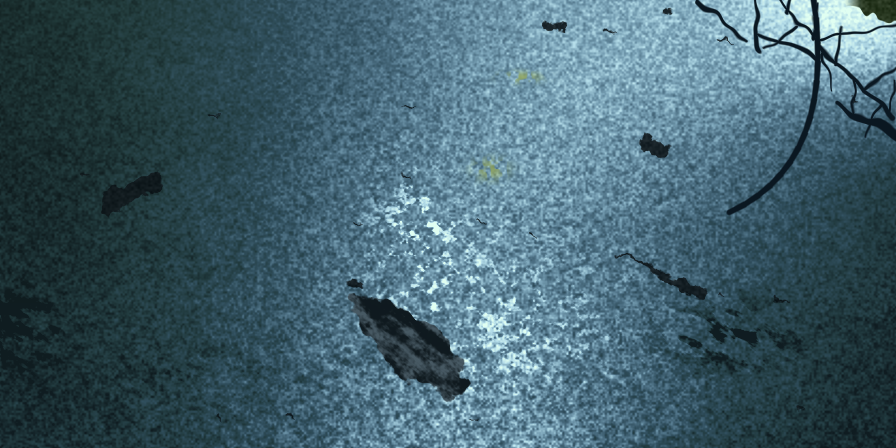
This texture is drawn by a WebGL 1 fragment shader. Its source:

```glsl
precision highp float;
// Moonlit pond skin: grainy teal water with a sheen, sunken leaves and overhanging twigs.
uniform vec2 u_resolution;

float hash(vec2 p) {
  vec3 q = fract(p.xyx * 0.1031);
  q += dot(q, q.yzx + 33.33);
  return fract((q.x + q.y) * q.z);
}

float noise(vec2 p) {
  vec2 i = floor(p), f = fract(p);
  f = f * f * (3.0 - 2.0 * f);
  return mix(mix(hash(i), hash(i + vec2(1, 0)), f.x),
             mix(hash(i + vec2(0, 1)), hash(i + vec2(1, 1)), f.x), f.y);
}

float fbm(vec2 p) {
  float sum = 0.0, amp = 0.533;
  for (int i = 0; i < 4; i++) {
    sum += amp * noise(p);
    p = p * 2.03 + 17.3;
    amp *= 0.5;
  }
  return sum;
}

// Distance to a stroke whose radius runs from ra to rb.
float stroke(vec2 p, vec2 a, vec2 b, float ra, float rb) {
  vec2 ab = b - a;
  float t = clamp(dot(p - a, ab) / dot(ab, ab), 0.0, 1.0);
  return length(p - a - ab * t) - mix(ra, rb, t);
}

float fill(float d) {
  float px = 1.0 / u_resolution.y;
  return 1.0 - smoothstep(-px, px, d);
}

// Soft round spot, 1 at its centre.
float spot(vec2 p, vec2 c, vec2 r) {
  vec2 q = (p - c) / r;
  return exp(-dot(q, q));
}

vec3 waterRamp(float t) {
  t *= 5.0;
  vec3 c = mix(vec3(0.06, 0.11, 0.13), vec3(0.13, 0.23, 0.25), clamp(t, 0.0, 1.0));
  c = mix(c, vec3(0.19, 0.31, 0.37), clamp(t - 1.0, 0.0, 1.0));
  c = mix(c, vec3(0.31, 0.45, 0.53), clamp(t - 2.0, 0.0, 1.0));
  c = mix(c, vec3(0.48, 0.64, 0.72), clamp(t - 3.0, 0.0, 1.0));
  c = mix(c, vec3(0.70, 0.86, 0.91), clamp(t - 4.0, 0.0, 1.0));
  return mix(c, vec3(0.88, 1.0, 0.95), clamp(t - 5.0, 0.0, 1.0));
}

float branches(vec2 p) {
  // Long hanging branch, a quadratic curve
  float d = 1.0;
  vec2 last = vec2(1.815, 1.01);
  for (int i = 1; i <= 14; i++) {
    float t = float(i) / 14.0;
    vec2 next = mix(mix(vec2(1.815, 1.01), vec2(1.872, 0.637), t),
                    mix(vec2(1.872, 0.637), vec2(1.628, 0.526), t), t);
    d = min(d, stroke(p, last, next, 0.007, 0.006));
    last = next;
  }
  // Twigs in the bright corner
  vec2 q = p + 0.018 * (vec2(noise(p * 30.0), noise(p * 30.0 + 9.0)) - 0.5);
  d = min(d, stroke(q, vec2(1.56, 0.995), vec2(1.67, 0.905), 0.006, 0.003));
  d = min(d, stroke(q, vec2(1.685, 1.01), vec2(1.695, 0.89), 0.003, 0.006));
  d = min(d, stroke(q, vec2(1.69, 0.925), vec2(1.83, 0.87), 0.003, 0.006));
  d = min(d, stroke(q, vec2(1.72, 1.01), vec2(2.0, 0.73), 0.003, 0.006));
  d = min(d, stroke(q, vec2(1.87, 0.77), vec2(2.01, 0.70), 0.005, 0.011));
  d = min(d, stroke(q, vec2(1.83, 0.915), vec2(2.01, 0.95), 0.004, 0.002));
  for (int i = 0; i < 9; i++) {
    float k = float(i), h = hash(vec2(k, 4.0));
    vec2 root = mix(vec2(1.75, 0.97), vec2(1.99, 0.74), k / 8.0);
    float a = mix(0.4, 2.0, h) + 3.14 * mod(k, 2.0);
    d = min(d, stroke(q, root, root + 0.085 * vec2(cos(a), sin(a)), 0.004, 0.002));
  }
  return d;
}

// Floating leaves, sticks and small scattered debris
float debris(vec2 p) {
  vec2 q = p + 0.035 * (vec2(fbm(p * 40.0), fbm(p * 40.0 + 5.0)) - 0.5);
  float d = stroke(q, vec2(0.245, 0.55), vec2(0.348, 0.597), 0.024, 0.014);
  d = min(d, stroke(q, vec2(1.44, 0.683), vec2(1.474, 0.664), 0.013, 0.017));
  d = min(d, stroke(q, vec2(1.22, 0.943), vec2(1.262, 0.937), 0.007, 0.005));
  d = min(d, stroke(q, vec2(1.482, 0.98), vec2(1.497, 0.974), 0.005, 0.004));
  d = min(d, stroke(q, vec2(1.375, 0.437), vec2(1.57, 0.345), 0.002, 0.011));
  d = min(d, stroke(q, vec2(0.78, 0.37), vec2(0.80, 0.36), 0.010, 0.008));
  vec2 cell = floor(p / 0.14), c = (cell + 0.3 + 0.4 * hash(cell)) * 0.14;
  float fleck = stroke(q, c, c + vec2(0.018, -0.006), 0.003, 0.001);
  return min(d, fleck + step(0.16, hash(cell + 40.0)));
}

void main() {
  vec2 p = gl_FragCoord.xy / u_resolution.y;

  // Broad sheen leaning to the upper right, plus the open sky glow
  float rise = smoothstep(0.4, 1.0, p.y), ridge = 1.08 + 0.36 * rise;
  float s = (p.x - ridge) / (p.x < ridge ? 0.62 + 0.27 * rise : 0.5 + 0.46 * p.y);
  float light = 0.05 + (0.66 + 0.12 * rise) * exp(-s * s);
  light += 0.5 * spot(p, vec2(1.94, 0.98), vec2(0.25, 0.16));
  light += 0.08 * (fbm(p * 7.0) - 0.5);

  // Fine grain, coarser toward the viewer
  float grain = mix(noise(p * 88.0), noise(p * vec2(135, 150)), 0.45 + 0.4 * p.y);
  grain += 0.7 * (noise(p * 210.0) - 0.5);
  light += (grain - 0.5) * (0.2 + 0.45 * min(light, 0.7)) * (1.1 - 0.6 * p.y);

  // Wet glints and murky clumps
  float gleam = spot(p, vec2(0.93, 0.48), vec2(0.09, 0.13)) + 0.6 * spot(p, vec2(1.12, 0.28), vec2(0.27, 0.18));
  float ripple = fbm(p * vec2(40, 58)) + 0.16 * (grain - 0.5);
  light += 0.55 * gleam * smoothstep(0.53, 0.72, ripple);
  float murk = spot(p, vec2(1.62, 0.25), vec2(0.14, 0.07)) + 0.6 * spot(p, vec2(0.04, 0.27), vec2(0.1, 0.08));
  murk += 0.25 * spot(p, vec2(0.55, 0.15), vec2(0.35, 0.1));
  light -= 0.5 * murk * smoothstep(0.47, 0.65, fbm(p * vec2(30, 44) + p.yx * 12.0));
  vec3 col = waterRamp(light);
  col.rb -= vec2(0.0, 0.02) * (1.0 - smoothstep(0.2, 0.9, p.x)) * p.y;

  // Yellow pollen
  float pollen = spot(p, vec2(1.094, 0.622), vec2(0.035, 0.022)) + spot(p, vec2(1.164, 0.828), vec2(0.04, 0.012));
  col = mix(col, vec3(0.58, 0.65, 0.32), 0.75 * pollen * smoothstep(0.35, 0.65, noise(p * 110.0)));

  // Large wrinkled leaf, blunter at its lower end
  vec2 axis = normalize(vec2(0.21, -0.18)), r = p - vec2(0.91, 0.235);
  vec2 uv = vec2(dot(r, axis), dot(r, vec2(-axis.y, axis.x)));
  float edge = (length(uv / vec2(0.152, 0.06 + 0.1 * uv.x)) - 1.0) * 0.06 + 0.035 * (fbm(p * 30.0) - 0.5);
  float wrinkle = fbm(uv * vec2(18, 46) + 3.0) + 0.2 * (grain - 0.5);
  col = mix(col, mix(vec3(0.06, 0.10, 0.12), vec3(0.28, 0.35, 0.39), smoothstep(0.4, 0.8, wrinkle)), fill(edge));

  col = mix(col, vec3(0.03, 0.06, 0.075) + 0.05 * grain, 0.9 * fill(debris(p)));
  // Grassy bank, then twigs in front
  float bank = 0.975 - 0.3 * (p.x - 1.92) - p.y + 0.02 * (noise(p * 60.0) - 0.5);
  col = mix(col, vec3(0.10, 0.16, 0.07) + 0.1 * grain, fill(bank) * smoothstep(1.88, 1.93, p.x));
  col = mix(col, vec3(0.04, 0.09, 0.13), fill(branches(p)));
  gl_FragColor = vec4(clamp(col, 0.0, 1.0), 1.0);
}
```
